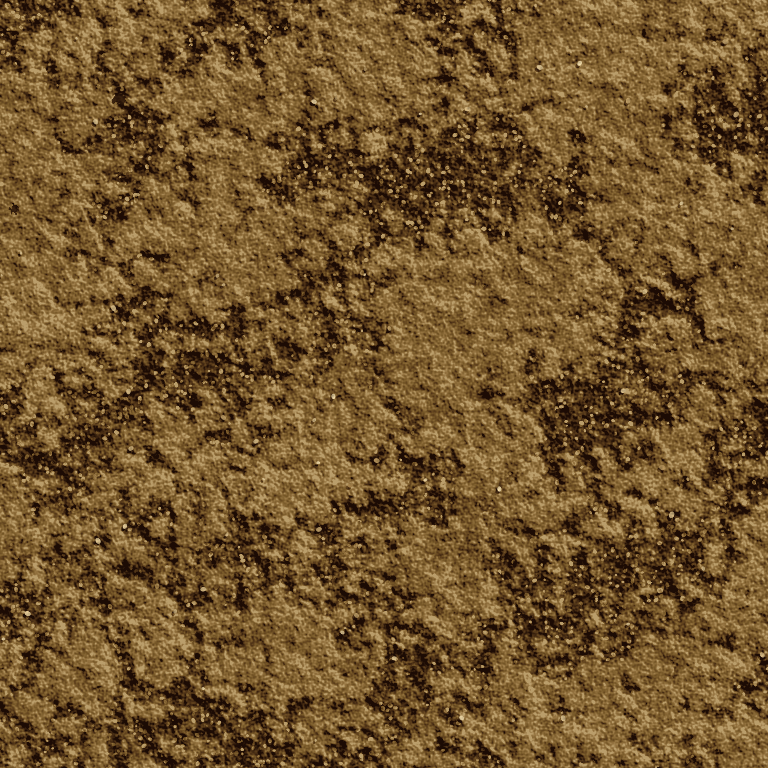
Write a WebGL 1 fragment shader that draws this texture.

```glsl
precision highp float;
// Dry brown earth: rough clods of mixed size lit from the upper right, with dark gravel between them.

uniform vec2 u_resolution;

#define CLOD_SCALE 12.0
#define PATCH_SCALE 5.5
#define ROUGH_SCALE 34.0
#define GRIT_SCALE 210.0
#define GRAVEL_SCALE 150.0
#define PEBBLE_SCALE 52.0
#define PIT_SCALE 12.0
#define RELIEF 0.95
#define EDGE_SHADE 0.30
#define SOIL_TONE 0.675
#define GRAVEL_TONE 0.20
#define LIGHT_DIR vec2(0.6, 0.8)

vec2 hash2(vec2 p) {
  vec3 q = fract(p.xyx * vec3(0.1031, 0.1030, 0.0973));
  q += dot(q, q.yzx + 33.33);
  return fract((q.xx + q.yz) * q.zy);
}

float gradientAt(vec2 cell, vec2 offset) {
  float angle = 6.2832 * hash2(cell).x;
  return dot(vec2(cos(angle), sin(angle)), offset);
}

float gradientNoise(vec2 p) {
  vec2 i = floor(p), f = p - i;
  vec2 u = f * f * f * (f * (f * 6.0 - 15.0) + 10.0);
  vec2 e = vec2(1.0, 0.0);
  return mix(mix(gradientAt(i, f), gradientAt(i + e, f - e), u.x),
             mix(gradientAt(i + e.yx, f - e.yx), gradientAt(i + 1.0, f - 1.0), u.x), u.y);
}

float fbm(vec2 p) {
  float sum = 0.0, amplitude = 1.0;
  for (int i = 0; i < 4; i++) {
    sum += amplitude * gradientNoise(p);
    p = mat2(1.6, 1.2, -1.2, 1.6) * p + 17.3;
    amplitude *= 0.6;
  }
  return sum;
}

// Clod cover: 1 on the lumps, 0 in the gaps; creases of two noises part the lumps.
float clodCover(vec2 p, float rough) {
  vec2 warp = vec2(gradientNoise(p * 13.0 + 5.2), gradientNoise(p * 13.0 + 41.7));
  vec2 turned = mat2(0.8, -0.6, 0.6, 0.8) * p;
  float region = gradientNoise(turned * PATCH_SCALE + 9.0) * 0.6;
  float lumps = 0.75 * abs(gradientNoise(p * CLOD_SCALE + warp * 0.8 + 3.0));
  lumps += 0.4 * abs(gradientNoise(turned * CLOD_SCALE * 2.3 + warp + 23.0));
  return smoothstep(-0.10, 0.28, region + lumps + 0.32 * rough);
}

// Scattered stones: x is coverage, y is a random value of the nearest stone.
vec2 stones(vec2 p, float scale, float share, float minRadius, float maxRadius) {
  vec2 q = p * scale, cell = floor(q);
  float blur = scale / u_resolution.y;
  vec2 result = vec2(0.0);
  for (int y = -1; y <= 1; y++) {
    for (int x = -1; x <= 1; x++) {
      vec2 id = cell + vec2(float(x), float(y));
      vec2 kind = hash2(id + 71.0);
      vec2 d = q - id - 0.1 - 0.8 * hash2(id);
      float angle = kind.y * 40.0;
      d = mat2(cos(angle), sin(angle), -sin(angle), cos(angle)) * d;
      float radius = mix(minRadius, maxRadius, kind.y);
      float dist = length(d * vec2(1.0, 1.3)) - radius;
      float cover = (1.0 - smoothstep(-0.6 * blur, 0.6 * blur, dist)) * step(kind.x, share);
      if (cover > result.x) result = vec2(cover, fract(kind.y * 57.0));
    }
  }
  return result;
}

// Earth colours from deep shadow to sunlit dust.
vec3 earthColor(float tone) {
  float t = clamp(tone, 0.0, 1.0) * 5.0;
  vec3 c = mix(vec3(0.11, 0.045, 0.015), vec3(0.26, 0.16, 0.07), clamp(t, 0.0, 1.0));
  c = mix(c, vec3(0.37, 0.25, 0.11), clamp(t - 1.0, 0.0, 1.0));
  c = mix(c, vec3(0.47, 0.35, 0.16), clamp(t - 2.0, 0.0, 1.0));
  c = mix(c, vec3(0.58, 0.45, 0.25), clamp(t - 3.0, 0.0, 1.0));
  return mix(c, vec3(0.73, 0.62, 0.42), clamp(t - 4.0, 0.0, 1.0));
}

void main() {
  vec2 p = gl_FragCoord.xy / u_resolution.y;

  // Relief: compare the ground here with the ground towards the light.
  vec2 nearLight = p + LIGHT_DIR * 0.0024, farLight = p + LIGHT_DIR * 0.006;
  float rough = fbm(p * ROUGH_SCALE);
  float relief = rough - fbm(nearLight * ROUGH_SCALE);
  float cover = clodCover(p, rough);
  float edge = cover - clodCover(farLight, fbm(farLight * ROUGH_SCALE));

  // Two turned layers of grit hide the noise lattice.
  vec2 turned = mat2(0.8, 0.6, -0.6, 0.8) * p;
  float grit = gradientNoise(turned * GRIT_SCALE) + gradientNoise(p * GRIT_SCALE * 1.37 + 8.0);

  // Soil on the clods, loose gravel in the gaps.
  float soil = SOIL_TONE + 0.14 * gradientNoise(p * 9.0 + 60.0) + 0.26 * grit;
  vec2 gravel = stones(p, GRAVEL_SCALE, 0.9, 0.25, 0.55);
  float loose = GRAVEL_TONE + gravel.x * (gravel.y * gravel.y * 1.1 - 0.08) + 0.28 * grit;
  float tone = mix(loose, soil, cover);
  tone += RELIEF * relief + 0.22 * rough;
  tone += EDGE_SHADE * (min(edge, 0.0) + 0.45 * max(edge, 0.0));
  tone -= 0.22 * smoothstep(0.16, 0.34, -relief);

  // A few dark pits with ragged rims.
  vec2 pit = stones(p + 0.006 * vec2(rough, grit), PIT_SCALE, 0.04, 0.05, 0.12);
  tone = mix(tone, 0.03 + 0.12 * grit, pit.x * 0.9);

  // Pale pebbles, each with a small shadow on its far side.
  vec2 shadow = stones(p + LIGHT_DIR * 0.004, PEBBLE_SCALE, 0.025, 0.08, 0.23);
  vec2 pebble = stones(p, PEBBLE_SCALE, 0.025, 0.08, 0.23);
  vec3 color = earthColor(tone - 0.45 * shadow.x);
  vec3 pebbleColor = mix(vec3(0.60, 0.47, 0.27), vec3(0.86, 0.78, 0.60), pebble.y);
  color = mix(color, pebbleColor * (1.0 + 0.2 * grit), pebble.x);

  gl_FragColor = vec4(color, 1.0);
}
```
